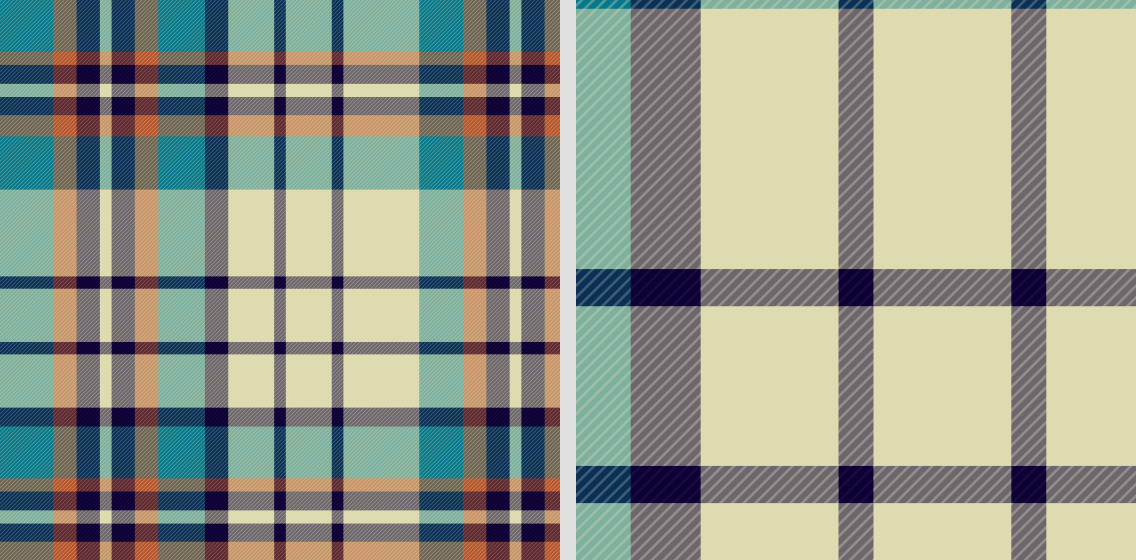
Left, the full canvas; right, a detail of the centre.
Reproduce this pattern procedurally as a WebGL 2 fragment shader.

```glsl
#version 300 es
precision highp float;
// Draws a madras plaid: one stripe sequence woven in both directions, with twill hatching.

#define CANVAS_THREADS 768.0  // threads across the canvas
#define WARP_START 13.0       // thread where the vertical stripes begin
#define WEFT_START 508.0      // thread where the horizontal stripes begin
#define TWILL_COUNT 144.0     // diagonal lines across the canvas
#define TWILL_WIDTH 0.32      // line width as a share of its spacing
#define TWILL_STRENGTH 0.34   // how far the lines lighten the cloth

uniform vec2 u_resolution;
out vec4 fragColor;

const int BANDS = 13;
const int TEAL = 0, ORANGE = 1, NAVY = 2, CREAM = 3;

// Yarn colour, with its weight in a crossing in alpha
const vec4 YARN[4] = vec4[4](
    vec4(0.02, 0.47, 0.55, 0.39),
    vec4(0.72, 0.33, 0.17, 0.54),
    vec4(0.05, 0.00, 0.21, 0.58),
    vec4(0.865, 0.86, 0.685, 0.50));

// Stripe order shared by warp and weft
const int SETT[BANDS] = int[BANDS](
    TEAL, ORANGE, NAVY, CREAM, NAVY, ORANGE, TEAL,
    NAVY, CREAM, NAVY, CREAM, NAVY, CREAM);

// Stripe widths in threads: warp in x, weft in y
const vec2 WIDTHS[BANDS] = vec2[BANDS](
    vec2(60, 73), vec2(32, 29), vec2(32, 25), vec2(16, 18), vec2(32, 26),
    vec2(32, 18), vec2(64, 71), vec2(32, 26), vec2(63, 73), vec2(16, 17),
    vec2(63, 73), vec2(16, 17), vec2(104, 119));

// Yarn at a thread position; axis 0 is warp, axis 1 is weft
vec4 yarnAt(float thread, int axis, float pixel) {
    float period = 0.0;
    for (int i = 0; i < BANDS; i++) period += WIDTHS[i][axis];
    float p = mod(thread, period);
    float edge = 0.0;
    vec4 yarn = YARN[SETT[BANDS - 1]];
    for (int i = 0; i < BANDS; i++) {
        float inside = clamp((p - edge) / pixel + 0.5, 0.0, 1.0);
        yarn = mix(yarn, YARN[SETT[i]], inside);
        edge += WIDTHS[i][axis];
    }
    return yarn;
}

// Smooth diagonal lines rising to the right
float twillLine(vec2 uv, float pixel) {
    float phase = fract((uv.x - uv.y) * TWILL_COUNT);
    float distanceToLine = abs(phase - 0.5);
    float blur = 0.7 * TWILL_COUNT * pixel;
    return 1.0 - smoothstep(-blur, blur, distanceToLine - 0.5 * TWILL_WIDTH);
}

void main() {
    float side = min(u_resolution.x, u_resolution.y);
    vec2 uv = gl_FragCoord.xy / side;
    float pixel = CANVAS_THREADS / side;
    vec2 thread = uv * CANVAS_THREADS;

    // The first warp stripe extends to the left edge
    float warpThread = max(thread.x - WARP_START, pixel);
    vec4 warp = yarnAt(warpThread, 0, pixel);
    vec4 weft = yarnAt(thread.y - WEFT_START, 1, pixel);

    // Blend the crossing yarns by weight
    vec3 cloth = mix(warp.rgb, weft.rgb, weft.a / (warp.a + weft.a));

    // Pale twill lines, fainter on the darkest crossings
    float visibility = mix(0.15, 1.0, smoothstep(0.0, 0.3, cloth.g));
    float twill = TWILL_STRENGTH * visibility * twillLine(uv, 1.0 / side);
    fragColor = vec4(mix(cloth, YARN[CREAM].rgb, twill), 1.0);
}
```
